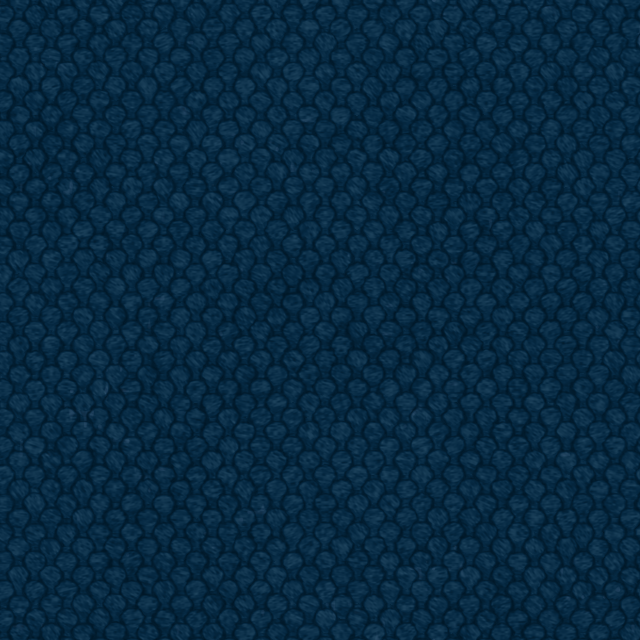
Reproduce this texture procedurally as a WebGL 1 fragment shader.

```glsl
precision highp float;
// Navy woven cloth: staggered rounded knots, each hanging on a short stalk.

uniform vec2 u_resolution;

float hash(vec2 p) {
  vec3 q = fract(p.xyx * vec3(0.1031, 0.1030, 0.0973));
  q += dot(q, q.yzx + 33.33);
  return fract((q.x + q.y) * q.z);
}

float noise(vec2 p) {
  vec2 i = floor(p), f = fract(p);
  f = f * f * (3.0 - 2.0 * f);
  return mix(mix(hash(i), hash(i + vec2(1.0, 0.0)), f.x),
             mix(hash(i + vec2(0.0, 1.0)), hash(i + 1.0), f.x), f.y);
}

// Raised height of one knot (centred at 0) and the stalks above and below it.
float knotHeight(vec2 q, vec2 jitter, float size) {
  vec2 k = (q - jitter) / size;
  // The crown is round; the lower half narrows towards the stalk
  k.x *= 1.0 + 0.15 * (1.0 - smoothstep(-0.28, 0.0, k.y));
  float r = length(k * vec2(1.0, 1.1));
  float knot = (1.0 - smoothstep(0.27, 0.37, r)) * (1.05 - 0.8 * r * r);
  float flare = 0.11 * smoothstep(-0.42, -0.2, q.y) * step(q.y, 0.0);
  float stalk = 1.0 - smoothstep(0.05, 0.14, abs(q.x) - flare);
  // A dark crease cuts the upper stalk where it meets the crown
  stalk *= mix(1.0, smoothstep(0.33, 0.42, r), step(0.0, q.y));
  return max(knot, 0.72 * stalk);
}

void main() {
  vec2 uv = gl_FragCoord.xy / u_resolution;
  vec2 period = vec2(1.0, 0.894);
  vec2 p = (uv - vec2(0.508, 0.483)) * 19.87;

  // Slight waviness of the weave
  p += 0.05 * (vec2(noise(uv * 7.0), noise(uv * 7.0 + 31.0)) - 0.5);

  // Slightly ragged thread edges
  vec2 frayed = p + 0.05 * (vec2(noise(p * 8.0 + 190.0), noise(p * 8.0 + 370.0)) - 0.5);

  // Two interleaved lattices; the higher one shows
  float height = 0.0;
  vec2 knotId = vec2(0.0);
  for (int i = 0; i < 2; i++) {
    vec2 g = frayed - float(i) * 0.5 * period;
    vec2 cell = floor(g / period + 0.5);
    vec2 id = cell * 2.0 + float(i) + 100.0;
    vec2 jitter = 0.03 * (vec2(hash(id), hash(id + 57.0)) - 0.5);
    float size = 0.93 + 0.07 * hash(id + 83.0);
    float h = knotHeight(g - cell * period, jitter, size);
    if (h > height) {
      height = h;
      knotId = id;
    }
  }

  // Fine slanted fibres, turned differently on each knot
  float angle = mix(-0.95, 0.4, hash(knotId + 11.0));
  float c = cos(angle), s = sin(angle);
  vec2 along = mat2(c, -s, s, c) * p + 80.0;
  float fibre = 0.45 * noise(along * vec2(5.0, 12.0))
              + 0.55 * noise(along * vec2(9.0, 19.0)) - 0.5;
  float grain = noise(uv * 250.0) - 0.5;
  float mottle = noise(uv * 4.0 + 9.0) + 0.5 * noise(uv * 11.0) - 0.75;

  float tone = 0.11 + 0.52 * height;
  tone += (0.2 + 0.8 * height) * (0.85 * fibre + 0.06 * (hash(knotId + 5.0) - 0.5));
  tone += 0.2 * grain + 0.05 * mottle;

  vec3 groove = vec3(0.0, 0.092, 0.155);
  vec3 navy = vec3(0.02, 0.16, 0.26);
  vec3 sheen = vec3(0.1, 0.245, 0.345);
  vec3 color = mix(groove, navy, clamp(tone * 2.0, 0.0, 1.0));
  color = mix(color, sheen, clamp(tone * 2.0 - 1.0, 0.0, 1.2));

  // Rare pale lint on the raised thread
  float lint = smoothstep(0.84, 0.97, noise(uv * 90.0 + 40.0))
             * smoothstep(0.55, 0.8, noise(uv * 17.0 + 70.0));
  color += lint * height * vec3(0.07, 0.06, 0.07);

  gl_FragColor = vec4(color, 1.0);
}
```
